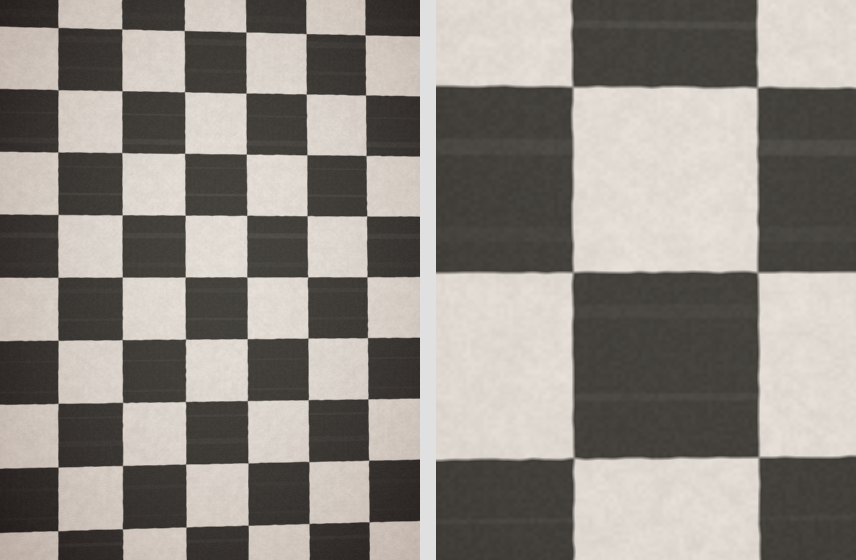
Left, the full canvas; right, a detail of the centre.
Write a WebGL 1 fragment shader that draws this pattern.

```glsl
precision highp float;
// A printed black and white checkerboard seen at a slight tilt: grid coordinates
// are bent by a mild perspective, squares come from the parity of two square waves,
// then toner streaks, paper mottling and a warm falloff of light are added.

uniform vec2 u_resolution;

// Grid: position of the reference crossing, cells per canvas, and lens bending
const vec2 GRID_ORIGIN = vec2(0.1389, 0.4961);
const float ORIGIN_ROW = 4.0;
const float COLUMNS = 6.474;
const float COLUMN_BEND = 0.451;
const float COLUMN_TAPER = 0.0143;
const float ROWS = 8.85;
const float ROW_TAPER = 0.40;
const float ROW_BEND = 0.016;
const float ROW_TILT = 0.0013;

// Ink and paper, in full light and in the dimmest corner
const vec3 INK_LIT = vec3(0.270, 0.260, 0.241);
const vec3 INK_DIM = vec3(0.140, 0.115, 0.110);
const vec3 PAPER_LIT = vec3(0.885, 0.862, 0.833);
const vec3 PAPER_DIM = vec3(0.745, 0.690, 0.655);
const vec2 LIGHT_CENTER = vec2(0.54, 0.45);
const vec2 LIGHT_FALLOFF = vec2(2.0, 1.6);

// Wear, measured in cells or in brightness
const float EDGE_WOBBLE = 0.008;
const float RIM_WIDTH = 0.025;
const float RIM_DARKNESS = 0.022;
const float STREAK_GAIN = 0.042;
const float STREAK_SOFTNESS = 0.012;
const float MOTTLE = 0.022;
const float GRAIN = 0.028;

float hash(vec2 p) {
  return fract(sin(dot(p, vec2(127.1, 311.7))) * 43758.5453);
}

float valueNoise(vec2 p) {
  vec2 i = floor(p);
  vec2 f = fract(p);
  f = f * f * (3.0 - 2.0 * f);
  float a = mix(hash(i), hash(i + vec2(1.0, 0.0)), f.x);
  float b = mix(hash(i + vec2(0.0, 1.0)), hash(i + vec2(1.0, 1.0)), f.x);
  return mix(a, b, f.y);
}

// Canvas position (y down) to column and row
vec2 gridCoords(vec2 p) {
  float x = (p.x - GRID_ORIGIN.x) * (0.998 - COLUMN_TAPER * (p.y - 0.5));
  float y = p.y - GRID_ORIGIN.y + ROW_TILT * p.x;
  float column = x * (COLUMNS + COLUMN_BEND * x);
  float row = ORIGIN_ROW + y * (ROWS + ROW_TAPER * p.x) * (1.0 - ROW_BEND * y);
  return vec2(column, row);
}

// Distance to the nearest grid line on each axis
vec2 lineDistance(vec2 g) {
  return 0.5 - abs(fract(g) - 0.5);
}

// 1 on inked squares, 0 on paper
float checker(vec2 g, vec2 softness) {
  vec2 side = 1.0 - 2.0 * mod(floor(g), 2.0);
  vec2 wave = side * clamp(lineDistance(g) / softness, 0.0, 1.0);
  return 0.5 + 0.5 * wave.x * wave.y;
}

// Pale horizontal bands of thin toner, two in each row of squares
float streaks(vec2 g) {
  vec2 cell = floor(g);
  float y = fract(g.y);
  float total = 0.0;
  for (int i = 0; i < 2; i++) {
    vec2 seed = vec2(cell.y, float(i) * 7.0 + 3.0);
    float center = 0.21 + 0.43 * float(i) + 0.14 * mod(cell.y, 2.0);
    center += 0.08 * (hash(seed) - 0.5);
    float spread = hash(seed + 17.0);
    float halfWidth = mix(0.012, 0.065, spread * spread);
    float strength = mix(0.35, 1.0, hash(seed + 31.0));
    strength *= mix(0.75, 1.1, hash(cell + seed));
    float d = abs(y - center) - halfWidth;
    total += strength * (1.0 - smoothstep(-STREAK_SOFTNESS, STREAK_SOFTNESS, d));
  }
  return total;
}

void main() {
  vec2 p = gl_FragCoord.xy / u_resolution;
  p.y = 1.0 - p.y;
  vec2 g = gridCoords(p);

  // Squares with slightly ragged edges
  vec2 wobble = vec2(valueNoise(g * 14.0), valueNoise(g * 14.0 + 50.0)) - 0.5;
  vec2 edged = g + EDGE_WOBBLE * wobble;
  vec2 softness = max(vec2(0.010), 0.75 * vec2(COLUMNS, ROWS) / u_resolution);
  float ink = checker(edged, softness);

  // Uneven light
  vec2 offset = p - LIGHT_CENTER;
  float dimming = clamp(dot(offset * offset, LIGHT_FALLOFF), 0.0, 1.0);
  vec3 paper = mix(PAPER_LIT, PAPER_DIM, dimming);
  vec3 toner = mix(INK_LIT, INK_DIM, dimming);

  // Toner wear, with a denser rim around each square
  vec2 toLine = lineDistance(edged);
  float rim = 1.0 - smoothstep(0.0, RIM_WIDTH, min(toLine.x, toLine.y));
  toner += STREAK_GAIN * streaks(g) * (1.0 - 0.4 * dimming) - RIM_DARKNESS * rim;

  // Paper fibre and fine grain
  paper += MOTTLE * (valueNoise(g * 9.0) + valueNoise(g * 21.0) - 1.0);
  float grain = GRAIN * (valueNoise(g * 45.0) - 0.5);

  gl_FragColor = vec4(mix(paper, toner, ink) + grain, 1.0);
}
```
